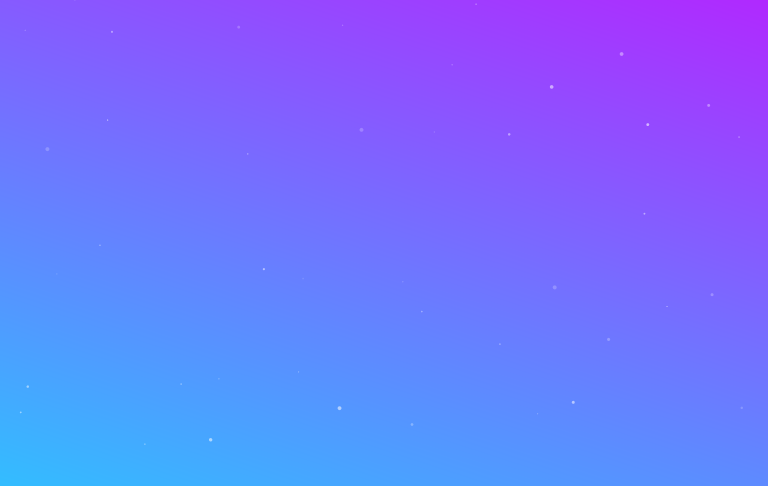
This background is drawn by a Shadertoy shader. Its source:

```glsl
// Blue to violet diagonal gradient sprinkled with faint white specks.

vec2 hash2(vec2 p) {
    vec2 q = vec2(dot(p, vec2(127.1, 311.7)), dot(p, vec2(269.5, 183.3)));
    return fract(sin(q) * 43758.5);
}

// Cellular scatter: one speck per cell, mostly small, a few larger.
float specks(vec2 p, float pixel) {
    float cells = 5.2;
    vec2 id = floor(p * cells);
    vec2 center = (id + mix(vec2(0.04), vec2(0.96), hash2(id + 3.0))) / cells;
    vec2 style = hash2(id + 41.0);

    float radius = mix(0.0012, 0.0045, style.x * style.x);
    float opacity = mix(0.12, 0.6, style.y);
    float coverage = clamp((radius - length(p - center)) / pixel + 0.5, 0.0, 1.0);
    return coverage * opacity;
}

void mainImage(out vec4 fragColor, in vec2 fragCoord) {
    vec2 uv = fragCoord / iResolution.xy;

    // Background: the ramp rises steeply upward and gently to the right.
    vec3 skyBlue = vec3(0.20, 0.74, 1.0);
    vec3 violet = vec3(0.69, 0.16, 1.0);
    vec3 color = mix(skyBlue, violet, dot(uv, vec2(0.34, 0.66)));

    // Specks, in units of the canvas height.
    float glint = specks(fragCoord / iResolution.y, 1.0 / iResolution.y);
    fragColor = vec4(mix(color, vec3(1.0), glint), 1.0);
}
```
